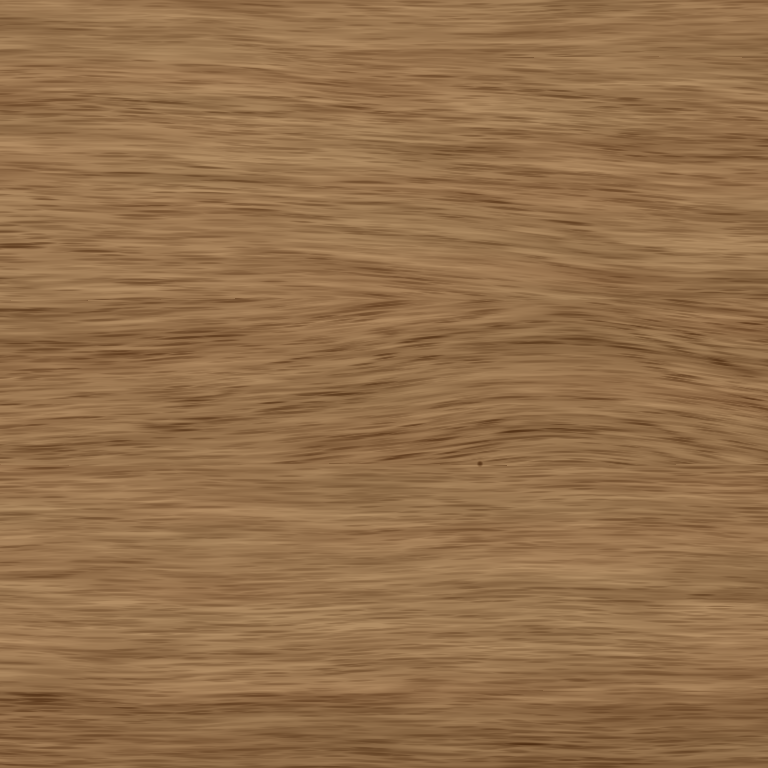
Write a Shadertoy shader that draws this texture.

```glsl
#define DARK_OAK vec3(0.395, 0.262, 0.145)
#define LIGHT_OAK vec3(0.655, 0.512, 0.357)
#define BASE_TONE 0.86
#define FIBRE_CONTRAST 1.0
#define PORE_DEPTH 0.62
#define RING_DEPTH 0.16
#define RING_FREQUENCY 150.0
#define GRAIN_FOLLOW 0.3
#define SEAM_BLUR 0.003
#define STAVES 6

// Upper edge of each stave, and its tone, ring strength and grain slope
const float staveTop[STAVES] = float[](0.10, 0.21, 0.395, 0.61, 0.925, 1.1);
const vec3 staveTrait[STAVES] = vec3[](
    vec3(-0.17, 0.5, 0.03), vec3(0.03, 0.2, 0.01), vec3(0.01, 0.35, 0.0),
    vec3(-0.04, 1.0, 0.0), vec3(0.03, 0.75, 0.11), vec3(-0.03, 0.4, 0.02));

vec2 hash2(vec2 p) {
    vec3 q = fract(p.xyx * vec3(0.1031, 0.1030, 0.0973));
    q += dot(q, q.yzx + 33.33);
    return fract((q.xx + q.yz) * q.zy);
}

float valueNoise(vec2 p) {
    vec2 cell = floor(p), f = fract(p);
    f = f * f * (3.0 - 2.0 * f);
    float low = mix(hash2(cell).x, hash2(cell + vec2(1, 0)).x, f.x);
    float high = mix(hash2(cell + vec2(0, 1)).x, hash2(cell + vec2(1, 1)).x, f.x);
    return mix(low, high, f.y);
}

// Cellular noise: scattered thin dashes, one of random strength per cell
float dashes(vec2 p) {
    vec2 cell = floor(p);
    float strongest = 0.0;
    for (int j = -1; j <= 1; j++)
    for (int i = -1; i <= 1; i++) {
        vec2 id = cell + vec2(i, j);
        vec2 offset = id + hash2(id) - p;
        float strength = hash2(id + 71.0).y;
        float body = 1.0 - smoothstep(0.15, 0.55, length(offset * vec2(0.6, 1.15)));
        strongest = max(strongest, body * strength * strength);
    }
    return strongest;
}

// Layered streaks, strongest where finest, centred on zero
float fibres(vec2 p) {
    float sum = 0.0, weight = 0.22;
    vec2 scale = vec2(3.0, 52.0);
    for (int i = 0; i < 3; i++) {
        sum += weight * (valueNoise(p * scale + 17.0 * float(i)) - 0.5);
        scale *= vec2(2.2, 2.2);
        weight *= 1.28;
    }
    return sum;
}

// Layered sines that make the grain wander
float wander(vec2 p) {
    return 0.014 * sin(4.2 * p.x + 6.0 * p.y)
         + 0.008 * sin(9.0 * p.x - 11.0 * p.y + 1.0)
         + 0.003 * sin(24.0 * p.x + 31.0 * p.y);
}

void mainImage(out vec4 fragColor, in vec2 fragCoord) {
    vec2 uv = fragCoord / iResolution.xy;

    // Staves: tone blends over each seam, grain breaks cleanly there
    vec3 trait = staveTrait[0];
    float arched = 0.0;
    for (int i = 1; i < STAVES; i++) {
        float edge = staveTop[i - 1] + 0.0015 * sin(11.0 * uv.x + float(i));
        float blend = smoothstep(edge - SEAM_BLUR, edge + SEAM_BLUR, uv.y);
        float inside = step(edge, uv.y);
        trait = mix(trait, staveTrait[i], vec3(blend, blend, inside));
        arched = mix(arched, i == 3 ? 1.0 : 0.0, inside);
    }

    // Rings bend into a cathedral arch; fibres follow only in part
    float dx = uv.x - 0.73;
    float bend = wander(uv) + arched * 0.14 * (1.0 - exp(-14.0 * dx * dx))
               + trait.z * smoothstep(0.2, 1.1, uv.x);
    vec2 grain = vec2(uv.x, uv.y + GRAIN_FOLLOW * bend);
    float fibre = fibres(grain);

    // Growth rings with ragged edges
    float depth = uv.y + bend + 0.05 * fibre
                + 0.014 * valueNoise(uv * vec2(6.0, 14.0));
    float wave = 0.5 + 0.5 * sin(RING_FREQUENCY * depth + 2.0 * sin(41.0 * depth));
    float ring = wave * wave * trait.y;

    // Dark pores gather in the rings; pale flecks lie between them
    float pores = max(dashes(grain * vec2(19.0, 180.0)),
                      0.85 * dashes(grain * vec2(36.0, 245.0) + 40.0));
    float patches = valueNoise(grain * vec2(3.0, 22.0) + 9.0);
    float flecks = dashes(grain * vec2(13.0, 170.0) + 93.0);

    float tone = BASE_TONE + trait.x + FIBRE_CONTRAST * fibre;
    tone -= PORE_DEPTH * pores * (0.34 + 0.45 * patches + 0.6 * ring);
    tone -= RING_DEPTH * ring;
    tone += 0.17 * flecks;
    tone += 0.13 * (valueNoise(grain * vec2(1.8, 11.0) + 5.0) - 0.5);

    // Pale sapwood at the left, shaded border, tiny knot
    float sapwood = smoothstep(0.605, 0.615, uv.y) * (1.0 - smoothstep(0.66, 0.69, uv.y));
    tone += 0.10 * sapwood * (1.0 - smoothstep(0.22, 0.30, uv.x + 0.8 * (uv.y - 0.61)));
    vec2 fromCentre = uv - 0.5;
    tone -= 0.18 * dot(fromCentre, fromCentre);
    float knot = 1.0 - smoothstep(0.001, 0.005, length(uv - vec2(0.625, 0.396)));
    tone -= 0.8 * knot;

    vec3 color = mix(DARK_OAK, LIGHT_OAK, clamp(tone, -0.6, 1.15));
    color.r += 0.012 * (valueNoise(grain * vec2(4.0, 30.0) + 61.0) - 0.5);
    fragColor = vec4(color, 1.0);
}
```
